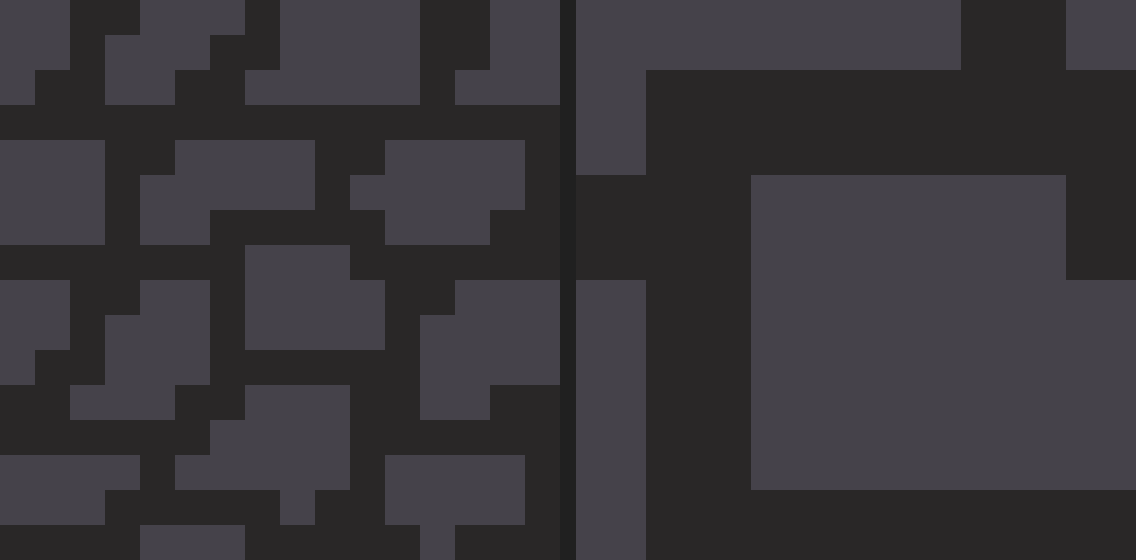
Left: the whole. Right: its middle third, enlarged.
Give the GLSL for this texture, as a WebGL 1 fragment shader.

```glsl
precision highp float;
// Blocky stone wall: flat slate stones with dark joints on a coarse square grid.
// Each grid cell joins its nearest site in a staggered, jittered, leaning lattice;
// cells whose right, lower or lower-right neighbour is another stone become joint.

uniform vec2 u_resolution;

const vec3 STONE_COLOR = vec3(0.270, 0.260, 0.290);
const vec3 JOINT_COLOR = vec3(0.160, 0.153, 0.153);
const float GRID_CELLS = 16.0;              // cells across the canvas
const vec2 STONE_PITCH = vec2(5.33, 4.0);   // stone spacing, in cells
const vec2 SITE_JITTER = vec2(0.46, 0.44);  // share of the pitch
const float STAGGER = 0.5;                  // shift of every other course
const float LEAN = 0.3;                     // rightward slant of the stones
const float SEED = 7.0;

vec2 hash2(vec2 p) {
  vec3 q = fract(vec3(p.xyx + SEED) * vec3(0.1031, 0.1030, 0.0973));
  q += dot(q, q.yzx + 33.33);
  return fract((q.xx + q.yz) * q.zy);
}

// Lattice index of the stone that owns a grid cell.
vec2 stoneAt(vec2 cell) {
  vec2 p = (cell + 0.5) / STONE_PITCH;
  vec2 owner = vec2(0.0);
  float nearest = 1e4;
  for (int j = -1; j <= 1; j++) {
    float course = floor(p.y) + float(j);
    float shift = STAGGER * mod(course, 2.0);
    for (int i = -1; i <= 1; i++) {
      vec2 id = vec2(floor(p.x - shift) + float(i), course);
      vec2 site = id + vec2(shift, 0.0) + 0.5 + (hash2(id) - 0.5) * SITE_JITTER;
      vec2 d = p - site;
      d.x -= LEAN * d.y;
      // A fourth-power norm keeps the stones boxy.
      vec2 d2 = d * d;
      float dist = dot(d2, d2);
      if (dist < nearest) {
        nearest = dist;
        owner = id;
      }
    }
  }
  return owner;
}

// 1 inside a stone, 0 in a joint.
float stoneMask(vec2 cell) {
  vec2 id = stoneAt(cell);
  bool joint = any(notEqual(id, stoneAt(cell + vec2(1.0, 0.0))))
            || any(notEqual(id, stoneAt(cell + vec2(0.0, -1.0))))
            || any(notEqual(id, stoneAt(cell + vec2(1.0, -1.0))));
  return joint ? 0.0 : 1.0;
}

void main() {
  // Four samples per pixel smooth edges that fall between pixels.
  float coverage = 0.0;
  for (int s = 0; s < 4; s++) {
    vec2 corner = vec2(mod(float(s), 2.0), floor(float(s) * 0.5)) - 0.5;
    vec2 uv = (gl_FragCoord.xy + 0.5 * corner) / u_resolution;
    coverage += 0.25 * stoneMask(floor(uv * GRID_CELLS));
  }
  gl_FragColor = vec4(mix(JOINT_COLOR, STONE_COLOR, coverage), 1.0);
}
```
